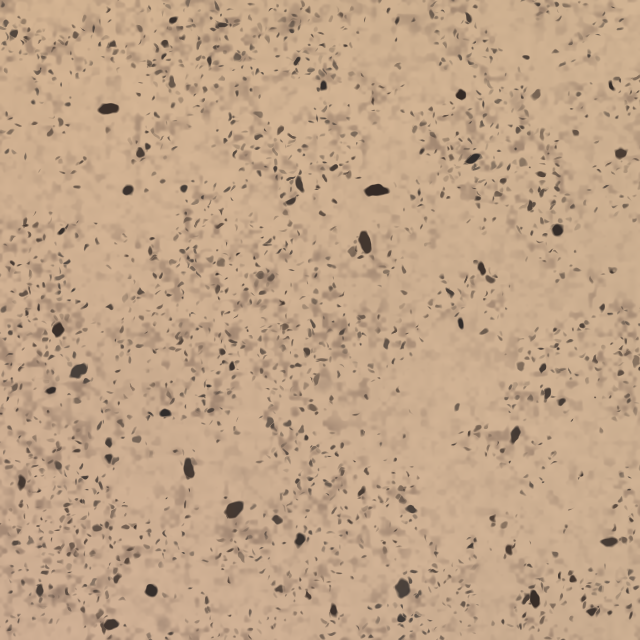
A Shadertoy shader for this texture:

```glsl
// Speckled warm beige stone: a soft mottled ground with faint smudges,
// overlaid by fine, medium and large dark grains. Grains are jittered,
// noise-warped ellipses on hashed grids, thinned out into loose clumps.

vec3 hash3(vec2 cell, float seed) {
    uvec3 v = uvec3(ivec3(vec3(cell, seed)) + 4096);
    v = v * 1664525u + 1013904223u;
    v.x += v.y * v.z; v.y += v.z * v.x; v.z += v.x * v.y;
    v ^= v >> 16u;
    v.x += v.y * v.z; v.y += v.z * v.x; v.z += v.x * v.y;
    return vec3(v >> 8u) / 16777216.0;
}

float noise(vec2 p, float seed) {
    vec2 cell = floor(p), f = fract(p);
    f = f * f * (3.0 - 2.0 * f);
    float low = mix(hash3(cell, seed).x, hash3(cell + vec2(1, 0), seed).x, f.x);
    float high = mix(hash3(cell + vec2(0, 1), seed).x, hash3(cell + vec2(1, 1), seed).x, f.x);
    return mix(low, high, f.y);
}

// Density of the small marks: loose clumps with open ground between
float clumping(vec2 p) {
    float n = 0.6 * noise(p * 13.0, 1.0) + 0.4 * noise(p * 31.0, 2.0);
    return smoothstep(0.28, 0.72, n);
}

// Darkness of one grain layer; radius and strength are (min, max) ranges
float grains(vec2 p, float cells, float chance, float clumped,
             vec2 radius, vec2 strength, float soft, float seed) {
    vec2 home = floor(p * cells);
    float dark = 0.0;
    for (int y = -1; y <= 1; y++)
    for (int x = -1; x <= 1; x++) {
        vec2 cell = home + vec2(x, y);
        vec3 place = hash3(cell, seed);
        vec3 look = hash3(cell, seed + 1.0);
        vec2 center = (cell + 0.1 + 0.8 * place.xy) / cells;
        if (place.z > chance * mix(1.0, clumping(center), clumped)) continue;

        // Tilted ellipse, leaning more often up to the right
        float angle = 0.9 + 2.6 * (look.x - 0.5);
        vec2 d = p - center;
        d = vec2(dot(d, vec2(cos(angle), sin(angle))),
                 dot(d, vec2(-sin(angle), cos(angle))));
        float stretch = mix(1.0, 1.5, look.y);
        float r = mix(radius.x, radius.y, look.z * look.z);
        float dist = length(d * vec2(1.0 / stretch, stretch)) - r;
        float ink = mix(strength.x, strength.y, fract(look.x * 7.0 + look.z * 5.0));
        dark = max(dark, ink * (1.0 - smoothstep(-soft, soft, dist)));
    }
    return dark;
}

void mainImage(out vec4 fragColor, in vec2 fragCoord) {
    vec2 uv = fragCoord / iResolution.xy;
    vec2 p = fragCoord / iResolution.y;

    // Ground: ochre at the upper left, pinker at the lower left
    vec3 color = mix(vec3(0.805, 0.680, 0.575), vec3(0.815, 0.690, 0.560), uv.y);
    color = mix(color, vec3(0.805, 0.695, 0.570), 0.6 * uv.x);
    color *= 1.0 + 0.03 * (noise(p * 5.0, 3.0) - 0.5);
    color *= 1.0 + 0.035 * (noise(p * 85.0, 4.0) - 0.5);

    // Faint brown-grey smudges
    float clump = clumping(p);
    float mottle = 0.6 * noise(p * 65.0, 5.0) + 0.4 * noise(p * 130.0, 6.0);
    float smudge = smoothstep(0.48, 0.85, mottle) * (0.12 + 0.38 * clump);
    color = mix(color, vec3(0.47, 0.38, 0.33), smudge);

    // Ragged outlines come from warping the grain space
    vec2 wobble = vec2(noise(p * 120.0, 7.0), noise(p * 120.0, 8.0)) - 0.5;
    vec2 q = p + 0.0065 * wobble;

    // Grains from fine and pale to large and nearly black
    float fine = grains(q, 80.0, 0.52, 1.0, vec2(0.0018, 0.0042), vec2(0.15, 0.75), 0.0018, 20.0);
    float medium = grains(q, 36.0, 0.38, 0.9, vec2(0.0028, 0.0062), vec2(0.35, 0.90), 0.0020, 30.0);
    float halo = grains(q, 17.0, 0.20, 0.5, vec2(0.005, 0.014), vec2(0.10, 0.30), 0.0070, 40.0);
    float large = grains(p + 0.005 * wobble, 9.0, 0.46, 0.0,
                         vec2(0.0055, 0.0135), vec2(0.82, 1.0), 0.0022, 50.0);

    vec3 ink = mix(vec3(0.21, 0.16, 0.135), vec3(0.18, 0.17, 0.17), noise(p * 20.0, 9.0));
    color = mix(color, vec3(0.45, 0.37, 0.33), halo);
    color = mix(color, ink, max(max(fine, medium), large));
    fragColor = vec4(color, 1.0);
}
```
